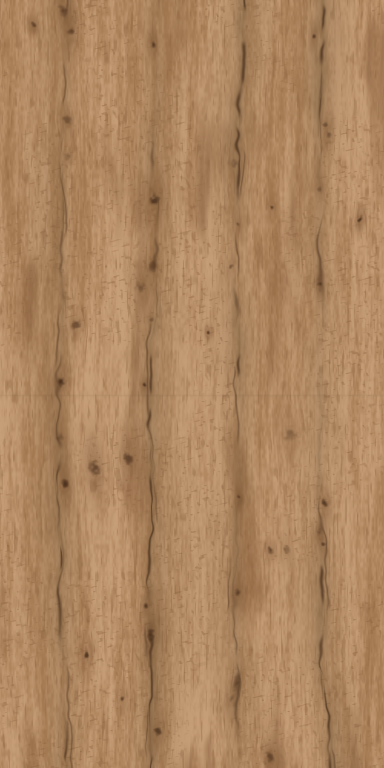
Give the GLSL for this texture, as a Shadertoy shader.

```glsl
// Draws rustic oak boards with vertical grain, dark seams, cracks and scattered knots.

float hash(vec2 p) {
    vec3 q = fract(vec3(p.xyx) * 0.1031);
    q += dot(q, q.yzx + 33.33);
    return fract((q.x + q.y) * q.z);
}

float noise(vec2 p) {
    vec2 i = floor(p), f = fract(p);
    f = f * f * (3.0 - 2.0 * f);
    return mix(mix(hash(i), hash(i + vec2(1, 0)), f.x),
               mix(hash(i + vec2(0, 1)), hash(i + vec2(1, 1)), f.x), f.y);
}

float fbm(vec2 p) {
    float sum = 0.0, amp = 0.533;
    for (int i = 0; i < 4; i++) {
        sum += amp * noise(p);
        p = p * 2.03 + 17.3;
        amp *= 0.5;
    }
    return sum;
}

// Wandering horizontal position of a seam at height y
float seamX(float id, float y) {
    return 0.165 + 0.228 * id
         + 0.03 * (noise(vec2(y * 2.2, id * 9.0 + 3.0)) - 0.5)
         + 0.016 * (noise(vec2(y * 11.0, id * 5.0 + 40.0)) - 0.5)
         + 0.007 * (noise(vec2(y * 37.0, id * 4.0 + 90.0)) - 0.5);
}

void mainImage(out vec4 fragColor, in vec2 fragCoord) {
    vec2 p = 2.0 * fragCoord / iResolution.y;
    vec2 q = p;

    // Knots: dark cores, streaky halos, and grain that bends around them
    float core = 0.0, halo = 0.0;
    for (int i = 0; i < 44; i++) {
        float n = float(i);
        float size = hash(vec2(n, 4.7));
        float r = mix(0.005, 0.015, size * size);
        float spread = mod(n, 3.0) < 1.0 ? 0.2 : 0.03;
        float y = 2.0 * fract(n * 0.618 + 0.2 * hash(vec2(n, 8.1)));
        float x = seamX(mod(n, 4.0), y) + spread * (hash(vec2(n, 2.3)) - 0.5);
        vec2 d = p - vec2(x, y);
        d.x += 0.4 * d.y * (hash(vec2(n, 6.6)) - 0.5);
        float e = length(d * vec2(1.0, 0.85)) / r;
        e += 0.9 * (noise(p * 120.0) - 0.5);
        float strength = mix(0.35, 1.0, hash(vec2(n, 12.4)));
        core = max(core, strength * (1.0 - smoothstep(0.0, 1.4, e)));
        vec2 h = d / (r * vec2(2.3, mix(3.0, 8.0, hash(vec2(n, 15.0)))));
        float glow = exp(-dot(h, h));
        halo += strength * glow;
        q.x -= 0.65 * d.x * glow;
    }
    q.x += 0.02 * (fbm(vec2(p.x * 4.0, p.y * 2.5)) - 0.5);

    // Grain layers
    float broad = fbm(vec2(q.x * 9.0, q.y * 0.9 + 3.0));
    float streak = fbm(vec2(q.x * 42.0, q.y * 2.2));
    float rings = sin(75.0 * fbm(vec2(q.x * 5.0 + 8.0, q.y * 0.7)));
    float fibre = noise(vec2(q.x * 190.0, q.y * 16.0));
    float thread = noise(vec2(q.x * 110.0 + 50.0, q.y * 6.0));
    float pore = noise(vec2(p.x * 250.0, p.y * 85.0));

    // Seams: ragged broken cracks inside wide greyish shadows
    float crack = 0.0, shadow = 0.0;
    for (int i = 0; i < 4; i++) {
        float id = float(i);
        float d = q.x - seamX(id, p.y);
        float along = noise(vec2(p.y * 4.5, id * 7.0 + 11.0));
        float broken = smoothstep(0.1, 0.65, along)
                     * smoothstep(0.1, 0.75, noise(vec2(p.y * 22.0, id * 3.0)));
        float width = 0.0015 + 0.004 * noise(vec2(p.y * 19.0, id + 70.0));
        float twin = d - 0.03 * (noise(vec2(p.y * 5.0, id + 33.0)) - 0.5);
        float strand = smoothstep(0.5, 0.8, noise(vec2(p.y * 9.0, id + 55.0)));
        crack = max(crack, broken * exp(-d * d / (width * width)));
        crack = max(crack, 0.55 * strand * exp(-twin * twin / 0.000008));
        float side = noise(vec2(p.y * 2.0, id * 13.0 + 5.0));
        float reach = d > 0.0 ? mix(0.008, 0.045, side) : mix(0.045, 0.008, side);
        shadow += exp(-abs(d) / reach) * (0.35 + 0.75 * along);
    }
    shadow *= 0.2 + 1.0 * streak + 0.5 * thread;

    // Board colour from the summed grain
    float cell = p.x * 8.8 + 0.05;
    float board = mix(hash(vec2(floor(cell), 21.0)), hash(vec2(floor(cell) + 1.0, 21.0)),
                      smoothstep(0.96, 1.0, fract(cell)));
    float tone = 0.53 + 0.75 * (broad - 0.5) + 0.6 * (streak - 0.5) + 0.04 * rings
               + 0.33 * (fibre - 0.5) + 0.16 * (thread - 0.5)
               + 0.28 * (pore - 0.5) + 0.2 * (board - 0.5);
    vec3 color = mix(vec3(0.635, 0.47, 0.312), vec3(0.78, 0.622, 0.47),
                     smoothstep(0.0, 1.0, tone));

    // Brown smears, thin dark pores and small slanted flecks
    float smear = smoothstep(0.56, 0.8, fbm(vec2(q.x * 11.0 + 31.0, q.y * 2.6)));
    color = mix(color, vec3(0.52, 0.36, 0.22), 0.6 * smear * (0.2 + 0.7 * streak + 0.4 * thread));
    float dash = smoothstep(0.72, 0.95, noise(vec2(q.x * 170.0 + 9.0, q.y * 26.0)));
    color = mix(color, vec3(0.54, 0.38, 0.24), 0.35 * dash);
    float fleck = smoothstep(0.7, 1.0, noise(vec2(p.x * 95.0 + p.y * 45.0, p.y * 150.0 - p.x * 40.0)))
                * smoothstep(0.4, 0.7, noise(p * vec2(9.0, 5.0)));
    color = mix(color, vec3(0.54, 0.38, 0.24), 0.4 * fleck);

    // Shadows, halos, cracks and cores, from pale to dark
    color = mix(color, vec3(0.49, 0.375, 0.25), min(0.6 * shadow, 0.75));
    color = mix(color, vec3(0.45, 0.295, 0.17), min(0.55 * halo * (0.1 + streak + 0.4 * thread), 0.7));
    color = mix(color, vec3(0.30, 0.20, 0.12), 0.75 * crack);
    color = mix(color, vec3(0.25, 0.155, 0.09), 0.85 * core);

    // Faint butt joint across the boards
    color *= 1.0 - 0.035 * exp(-pow((p.y - 0.97) / 0.003, 2.0));
    fragColor = vec4(color, 1.0);
}
```
